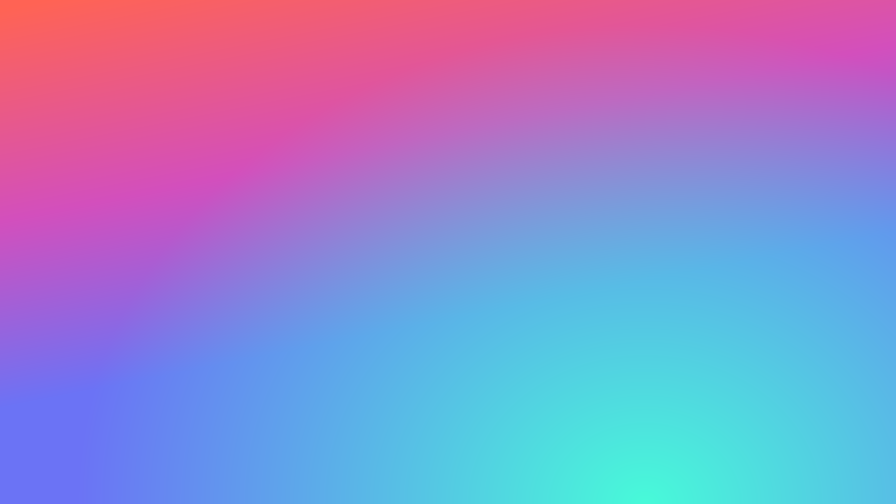
Give the GLSL for this background, as a Shadertoy shader.

```glsl
// Soft mesh gradient: coral, magenta and indigo bands with a mint glow at the lower edge.

void mainImage(out vec4 fragColor, in vec2 fragCoord) {
    vec2 uv = fragCoord / iResolution.xy;

    const vec3 coral   = vec3(1.00, 0.39, 0.33);
    const vec3 magenta = vec3(0.825, 0.31, 0.74);
    const vec3 indigo  = vec3(0.42, 0.45, 0.96);
    const vec3 mint    = vec3(0.28, 0.98, 0.85);

    // Slanted bands, running down from the upper left
    float slant = 1.0 - uv.y + 0.35 * uv.x;
    vec3 color = mix(coral, magenta, clamp((slant - 0.02) / 0.42, 0.0, 1.0));
    color = mix(color, indigo, clamp((slant - 0.44) / 0.37, 0.0, 1.0));

    // Elliptical glow with a linear falloff
    float glow = 1.0 - length((uv - vec2(0.72, 0.0)) / vec2(0.635, 0.95));
    color = mix(color, mint, clamp(glow, 0.0, 1.0));

    fragColor = vec4(color, 1.0);
}
```
